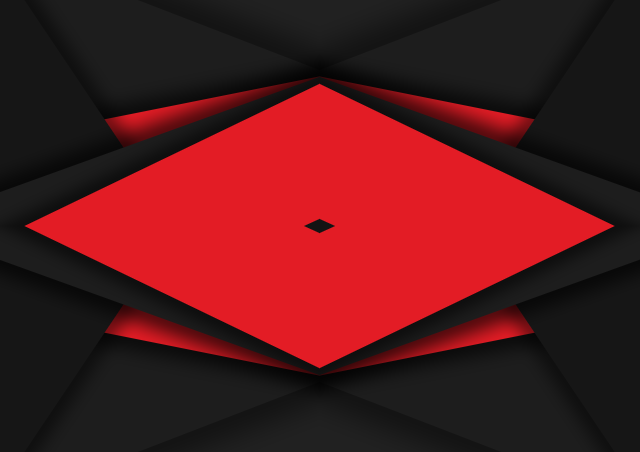
Write a Shadertoy shader that draws this background.

```glsl
// Layered charcoal panels with red slivers around a large red diamond.

const vec3 RED = vec3(0.89, 0.11, 0.145);

// Signed distance to the line a-b, positive on its right-hand side.
float sideOf(vec2 p, vec2 a, vec2 b) {
    vec2 dir = normalize(b - a);
    return dot(p - a, vec2(dir.y, -dir.x));
}

// Lays a sheet (inside where d > 0) over the base, with a soft shadow around it.
vec3 layer(vec3 base, vec3 sheet, float d, float strength, float width, float pixel) {
    float fade = 1.0 - smoothstep(0.0, width, -d);
    vec3 shaded = base * (1.0 - strength * fade * fade);
    return mix(shaded, sheet, clamp(d / pixel + 0.5, 0.0, 1.0));
}

void mainImage(out vec4 fragColor, in vec2 fragCoord) {
    float pixel = 1.0 / iResolution.y;
    vec2 p = (fragCoord - 0.5 * iResolution.xy) * pixel;

    // Fold the canvas into one quadrant.
    vec2 q = abs(p + vec2(0.001, 0.0));

    // Distances to the sheet edges.
    float panel = sideOf(q, vec2(0.0, 0.345), vec2(0.402, 0.5));
    float sliver = sideOf(q, vec2(0.0, 0.331), vec2(0.476, 0.236));
    float flank = sideOf(q, vec2(0.4336, 0.1734), vec2(0.653, 0.5));
    float band = sideOf(q, vec2(0.0, 0.330), vec2(0.7085, 0.0745));
    float diamond = sideOf(q, vec2(0.0, 0.3146), vec2(0.653, 0.0));
    float hole = sideOf(q, vec2(0.0, 0.0157), vec2(0.0345, 0.0));

    // Stack from the back to the front.
    vec3 col = vec3(0.130);
    col = layer(col, vec3(0.113), panel, 0.40, 0.13, pixel);
    col = layer(col, RED, sliver, 0.55, 0.08, pixel);
    col = layer(col, vec3(0.088), flank, 0.45, 0.075, pixel);
    col = layer(col, vec3(0.113), band, 0.60, 0.085, pixel);
    col = layer(col, RED, diamond, 0.50, 0.07, pixel);
    col = layer(col, vec3(0.075), hole, 0.0, 0.01, pixel);

    fragColor = vec4(col, 1.0);
}
```
